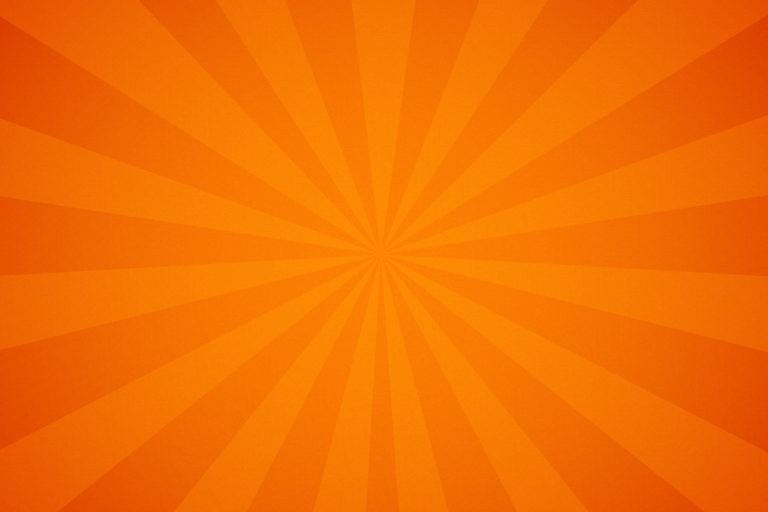
Give the GLSL for this background, as a Shadertoy shader.

```glsl
// Orange sunburst: slightly uneven rays, broad vignette and fine paper grain.
#define RAY_CENTER vec2(0.496, 0.503)
#define RAY_ANGLE 12.0
#define RAY_START 8.7
#define EDGE_SOFTNESS 0.0016
#define GRAIN_SCALE 342.0
#define GRAIN_AMOUNT 0.020
#define LIGHT_INNER vec3(0.993, 0.541, 0.015)
#define LIGHT_OUTER vec3(0.895, 0.302, 0.010)
#define DARK_INNER vec3(0.986, 0.501, 0.012)
#define DARK_OUTER vec3(0.850, 0.228, 0.005)

float hash(vec2 p) {
    return fract(sin(dot(p, vec2(127.1, 311.7))) * 43758.545);
}

float valueNoise(vec2 p) {
    vec2 cell = floor(p), f = fract(p);
    f = f * f * (3.0 - 2.0 * f);
    float bottom = mix(hash(cell), hash(cell + vec2(1, 0)), f.x);
    float top = mix(hash(cell + vec2(0, 1)), hash(cell + vec2(1, 1)), f.x);
    return mix(bottom, top, f.y);
}

float bump(float angle, float center) {
    float t = (angle - center) / 7.5;
    return exp(-t * t);
}

// Angular offset, in degrees, that makes the ray widths uneven.
float rayWarp(float angle) {
    float leftShift = smoothstep(64.0, 122.0, angle)
                    * (1.0 - smoothstep(264.0, 278.0, angle));
    float upper = 1.7 * (bump(angle, 155.0) - bump(angle, 26.0) - bump(angle, 133.0));
    float lower = 1.2 * (bump(angle, 298.0) + bump(angle, 344.0) - bump(angle, 195.0));
    float corners = 0.8 * (bump(angle, 321.0) - bump(angle, 218.0) - bump(angle, 243.0));
    return 6.6 * leftShift + upper + lower + corners;
}

// Coverage of the light rays: 1 inside, 0 in the dark rays between them.
float lightRays(vec2 p) {
    float angle = mod(degrees(atan(p.y, p.x)), 360.0);
    float phase = (angle - RAY_START - rayWarp(angle)) / RAY_ANGLE;
    float inside = 0.5 - abs(mod(phase + 0.5, 2.0) - 1.0);
    float edgeDistance = inside * radians(RAY_ANGLE) * length(p);
    return smoothstep(-EDGE_SOFTNESS, EDGE_SOFTNESS, edgeDistance);
}

void mainImage(out vec4 fragColor, in vec2 fragCoord) {
    vec2 uv = fragCoord / iResolution.xy;
    vec2 stretch = vec2(iResolution.x / iResolution.y, 1.0);
    float rays = lightRays((uv - RAY_CENTER) * stretch);

    // Vignette: strongest at the sides and corners.
    vec2 q = (uv * 2.0 - 1.0) * vec2(0.8, 0.6);
    float vignette = dot(q, q);
    vec3 light = mix(LIGHT_INNER, LIGHT_OUTER, vignette);
    vec3 dark = mix(DARK_INNER, DARK_OUTER, vignette);
    vec3 color = mix(dark, light, rays);

    // Paper grain
    float grain = valueNoise(uv * stretch * GRAIN_SCALE + 0.5) - 0.5;
    color += grain * GRAIN_AMOUNT * vec3(0.6, 1.0, 0.3);

    fragColor = vec4(clamp(color, 0.0, 1.0), 1.0);
}
```
